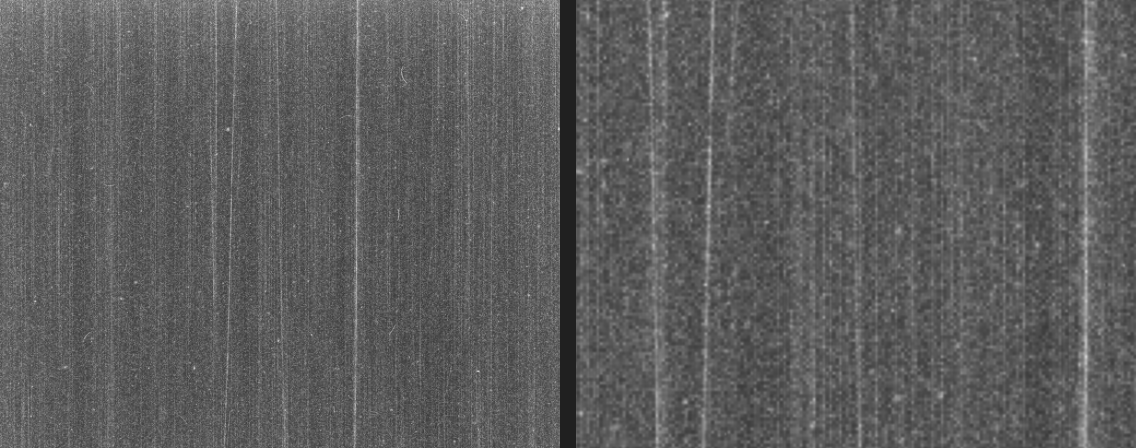
Left, the full canvas; right, a detail of the centre.
Give the GLSL for this texture, as a Shadertoy shader.

```glsl
// A worn grey film frame: fine grain over soft uneven tone, with vertical
// streaks, long near-vertical scratches, short nicks, curved hairs and dust.
// Built from hashed value noise, layered sines, cellular dust and line distances.

#define BASE_TONE 0.318
#define GRAIN_SCALE 410.0
#define GRAIN_AMOUNT 0.135
#define STREAK_AMOUNT 0.10
#define SCRATCH_AMOUNT 0.20
#define NICK_COUNT 40
#define NICK_AMOUNT 0.13
#define HAIR_COUNT 11
#define HAIR_AMOUNT 0.26
#define DUST_AMOUNT 0.30

float hash(vec2 p) {
    vec3 q = fract(vec3(p.xyx) * 0.1031);
    q += dot(q, q.yzx + 33.33);
    return fract((q.x + q.y) * q.z);
}

float valueNoise(vec2 p) {
    vec2 cell = floor(p), f = fract(p);
    f = f * f * (3.0 - 2.0 * f);
    float low = mix(hash(cell), hash(cell + vec2(1, 0)), f.x);
    float high = mix(hash(cell + vec2(0, 1)), hash(cell + vec2(1, 1)), f.x);
    return mix(low, high, f.y);
}

// Soft line profile, one at the centre
float profile(float d, float width) {
    return exp(-d * d / (width * width));
}

// Fine grain with a little coarser clumping, centred on zero
float grain(vec2 p) {
    vec2 g = p * GRAIN_SCALE - 0.5;
    float fine = valueNoise(g + 17.0) + valueNoise(g + vec2(731, 259)) - 1.0;
    float clump = valueNoise(g * 0.53 + 91.0) - 0.5;
    float n = fine * 0.9 + clump * 0.5;
    return n + 0.3 * n * n;
}

// Broad lighting: bright upper edge, lighter sides, darker right of centre
float tone(vec2 p, float aspect) {
    float u = p.x / aspect;
    float t = BASE_TONE + 0.11 * exp((p.y - 1.0) * 13.0) + 0.03 * p.y * p.y;
    t += 0.035 * exp(-u * 9.0) + 0.04 * exp((u - 1.0) * 12.0);
    t += 0.02 * exp(-p.y * 7.0);
    t -= 0.022 * profile(u - 0.77, 0.12) * (1.0 - 0.5 * p.y);
    return t + 0.006 * (sin(p.x * 31.0) + sin(p.x * 53.0 + 1.7) + sin(p.x * 97.0));
}

// Thin vertical streaks that come and go along their length
float streaks(vec2 p) {
    float thin = valueNoise(vec2(p.x * GRAIN_SCALE - 0.5, p.y * 2.2 + 40.0));
    float broken = valueNoise(vec2(p.x * 300.0 + 500.0, p.y * 11.0));
    float band = valueNoise(vec2(p.x * 46.0, p.y * 1.3 + 9.0));
    return (pow(thin, 3.0) + 0.7 * pow(broken, 4.0)) * (0.35 + band);
}

// Long scratches: x at top, x at bottom, width, strength
float scratches(vec2 p) {
    const vec4 lines[7] = vec4[7](
        vec4(0.529, 0.501, 0.0017, 1.0), vec4(0.616, 0.635, 0.0018, 0.65),
        vec4(0.800, 0.793, 0.0046, 0.75), vec4(0.799, 0.792, 0.0015, 0.7),
        vec4(1.103, 1.094, 0.0016, 0.5), vec4(0.462, 0.486, 0.0015, 0.8),
        vec4(0.244, 0.248, 0.0075, 0.24));
    float sum = 0.0;
    for (int i = 0; i < 7; i++) {
        float k = float(i);
        float x = mix(lines[i].y, lines[i].x, p.y) + 0.0012 * sin(p.y * 6.0 + k * 2.0);
        float wear = 0.45 + 0.75 * valueNoise(vec2(k * 7.0, p.y * 60.0));
        if (i == 5) wear *= smoothstep(0.3, 0.36, p.y) * smoothstep(0.73, 0.65, p.y);
        if (i == 6) wear *= smoothstep(0.85, 0.5, p.y);
        sum += lines[i].w * wear * profile(p.x - x, lines[i].z);
    }
    return sum;
}

// Short, slightly slanted broken scratches
float nicks(vec2 p, float aspect) {
    float sum = 0.0;
    for (int i = 0; i < NICK_COUNT; i++) {
        float k = float(i) + 3.0;
        vec2 d = p - vec2(hash(vec2(k, 1)) * aspect, hash(vec2(k, 2)));
        float halfLength = mix(0.02, 0.15, pow(hash(vec2(k, 3)), 2.0));
        float slant = pow(hash(vec2(k, 4)) * 2.0 - 1.0, 3.0) * 0.3 - 0.01;
        float ends = smoothstep(halfLength, halfLength * 0.6, abs(d.y));
        float wear = 0.2 + valueNoise(vec2(k * 5.0, p.y * 90.0));
        sum += ends * wear * hash(vec2(k, 5)) * profile(d.x - slant * d.y, 0.0015);
    }
    return sum;
}

// Small curved fibres
float hairs(vec2 p, float aspect) {
    float sum = 0.0;
    for (int i = 0; i < HAIR_COUNT; i++) {
        float k = float(i) + 60.0;
        vec2 d = p - vec2(hash(vec2(k, 1)) * aspect, hash(vec2(k, 2)));
        float a = hash(vec2(k, 3)) * 6.283;
        d = mat2(cos(a), sin(a), -sin(a), cos(a)) * d;
        float halfLength = mix(0.009, 0.024, hash(vec2(k, 4)));
        float bend = d.y - mix(4.0, 22.0, hash(vec2(k, 5))) * d.x * d.x;
        float ends = smoothstep(halfLength, halfLength * 0.7, abs(d.x));
        sum += ends * (0.3 + 0.7 * hash(vec2(k, 6))) * profile(bend, 0.0015);
    }
    return sum;
}

// Cellular dust: one possible speck per cell, kept well inside it
float dust(vec2 p, float scale, float chance, float radius) {
    vec2 cell = floor(p * scale), f = fract(p * scale);
    vec2 centre = 0.3 + 0.4 * vec2(hash(cell + 11.0), hash(cell + 47.0));
    vec2 d = (f - centre) / scale;
    d.x *= mix(0.6, 1.5, hash(cell + 83.0));
    float size = radius * mix(0.6, 1.2, hash(cell + 29.0));
    float present = step(hash(cell + 5.0), chance);
    return present * mix(0.3, 1.0, hash(cell + 67.0)) * profile(length(d), size);
}

void mainImage(out vec4 fragColor, in vec2 fragCoord) {
    vec2 p = fragCoord / iResolution.y;
    float aspect = iResolution.x / iResolution.y;

    float grey = tone(p, aspect) + STREAK_AMOUNT * streaks(p);
    grey += SCRATCH_AMOUNT * scratches(p) + NICK_AMOUNT * nicks(p, aspect);
    grey += HAIR_AMOUNT * hairs(p, aspect);
    grey += DUST_AMOUNT * (0.7 * dust(p, 65.0, 0.22, 0.002)
        + 0.8 * dust(p + 3.1, 31.0, 0.12, 0.0027) + 1.6 * dust(p + 7.7, 11.0, 0.12, 0.0032));
    grey += GRAIN_AMOUNT * grain(p) * (0.6 + grey);

    fragColor = vec4(vec3(clamp(grey, 0.0, 1.0)), 1.0);
}
```
